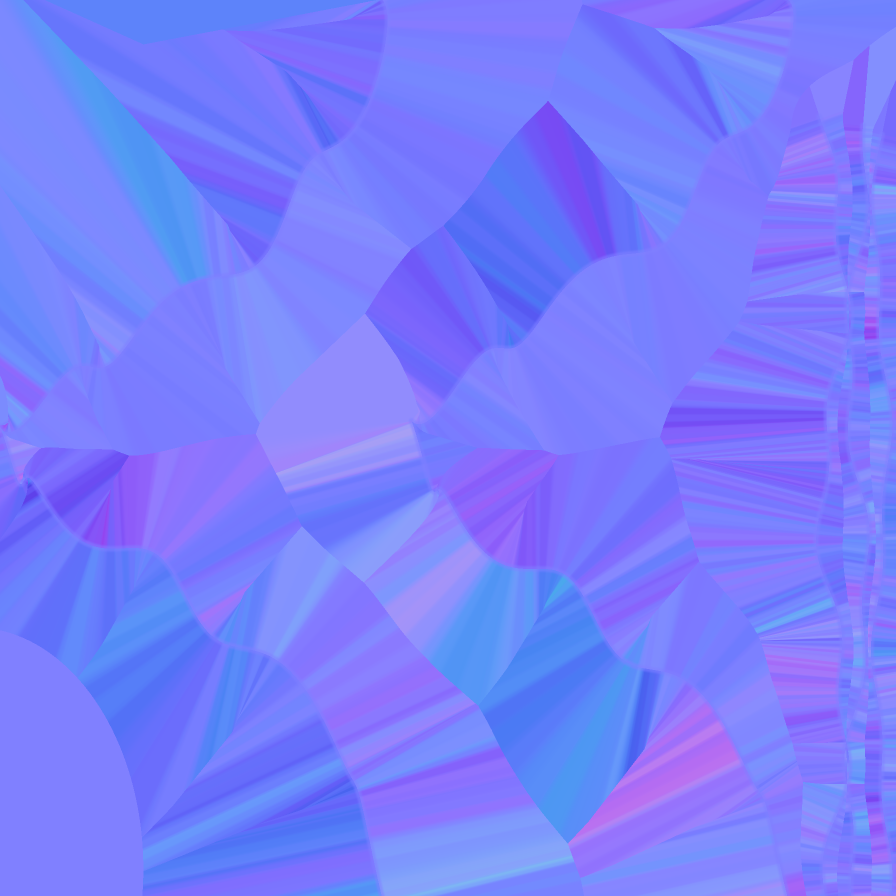
Give the GLSL for this texture map, as a WebGL 2 fragment shader.

```glsl
#version 300 es
precision highp float;
// Edge-padded normal map: wavy seams bleed their colours outward in streaks.
// Each point finds its nearest seam position; that position and the side of
// the seam pick a surface tilt, so fans and sharp ridges form by themselves.

uniform vec2 u_resolution;
out vec4 outColor;

const float TAU = 6.2831853;
const int SEAMS = 5;
const int STEPS = 40;
const float SEAM_END = 1.1;

vec2 hash2(vec2 p) {
    vec3 q = fract(p.xyx * vec3(0.1031, 0.1030, 0.0973));
    q += dot(q, q.yzx + 33.33);
    return fract((q.xx + q.yz) * q.zy);
}

// Broad C-shaped seam, running downward
vec2 bayCurve(float s, float centre, float reach, float sag) {
    float x = centre + reach * cos(TAU * s) + 0.010 * sin(38.0 * s);
    float y = 1.0 - s - sag * sin(TAU * s) + 0.016 * sin(55.0 * s);
    return vec2(x, y);
}

// Narrow upright seam
vec2 rippleCurve(float s, float centre, float sway, float phase) {
    float x = centre + sway * sin(13.0 * s + phase) + 0.5 * sway * sin(37.0 * s + 2.0 * phase);
    return vec2(x, 1.0 - s);
}

vec2 seamPoint(int seam, float s) {
    if (seam == 0) return bayCurve(s, 0.215, 0.212, 0.080);
    if (seam == 1) return bayCurve(s, 0.672, 0.208, 0.055);
    float strip = float(seam - 2);
    return rippleCurve(s, 0.930 + 0.027 * strip, 0.014 - 0.003 * strip, 2.1 * strip + 3.6);
}

float seamStart(int seam) {
    return seam < 2 ? -0.1 : 0.13 + 0.01 * float(seam - 2);
}

// Position along a segment, clamped to its ends
float projectOn(vec2 p, vec2 a, vec2 b) {
    vec2 ab = b - a;
    return clamp(dot(p - a, ab) / dot(ab, ab), 0.0, 1.0);
}

// Halve the bracket until the seam tangent is square to the ray toward p
float refine(vec2 p, int seam, float low, float high) {
    for (int i = 0; i < 10; i++) {
        float mid = 0.5 * (low + high);
        vec2 c = seamPoint(seam, mid);
        vec2 tangent = seamPoint(seam, mid + 0.001) - c;
        if (dot(p - c, tangent) > 0.0) low = mid; else high = mid;
    }
    return 0.5 * (low + high);
}

// Stepped random tilt with many weak and few strong values
vec2 band(float u, float seed, float softness) {
    float cell = floor(u);
    vec2 here = hash2(vec2(cell, seed)) * 2.0 - 1.0;
    vec2 next = hash2(vec2(cell + 1.0, seed)) * 2.0 - 1.0;
    vec2 h = mix(here, next, smoothstep(1.0 - softness, 1.0, u - cell));
    return h * abs(h);
}

float bump(float s, float centre, float width) {
    float d = (s - centre) / width;
    return exp(-d * d);
}

vec2 streakTilt(int seam, float s, float side) {
    float seed = 17.0 * float(seam) + 5.0 * side + 40.0;
    float density = seam < 2 ? 1.0 : 1.5;
    float contrast = 0.65 + 0.5 * hash2(vec2(floor(s * 9.0), seed + 3.0)).x;
    if (seam < 2 && side > 0.0) contrast *= mix(0.35, 1.0, smoothstep(0.42, 0.52, s));
    vec2 tilt = 0.22 * band(s * 13.0 * density, seed, 0.9)
              + 0.19 * band(s * 58.0 * density, seed + 1.0, 0.3)
              + 0.12 * band(s * 190.0 * density, seed + 2.0, 0.4);
    tilt *= contrast;
    // Regional leanings: blue, violet and rose
    if (seam == 0 && side < 0.0)
        tilt += vec2(-0.17, 0.02) * smoothstep(0.5, 0.62, s) + vec2(-0.09, -0.11) * bump(s, 0.12, 0.16);
    if (seam == 1 && side < 0.0)
        tilt += vec2(0.24, 0.09) * bump(s, 0.47, 0.07) + vec2(-0.14, -0.14) * bump(s, 0.31, 0.06)
              + vec2(-0.18, 0.03) * bump(s, 0.72, 0.07) + vec2(0.20, -0.04) * bump(s, 0.87, 0.05);
    if (seam < 2 && side > 0.0) tilt += vec2(0.02, -0.20) * bump(s, 0.67, 0.06);
    return tilt + vec2(-0.025, 0.0);
}

vec3 tiltColour(vec2 tilt) {
    float up = sqrt(max(0.0, 1.0 - dot(tilt, tilt)));
    return 0.5 + 0.5 * vec3(tilt, up);
}

vec3 paddedMap(vec2 p) {
    // Flat islands at the lower left and upper edge
    if (length((p - vec2(-0.03, 0.03)) / vec2(0.19, 0.27)) < 1.0) return tiltColour(vec2(0.0));
    if (p.y > max(1.0225 - 0.45 * p.x, 0.92 + 0.19 * p.x)) return tiltColour(vec2(-0.27, 0.03));

    float best = 1e9, s = 0.0, span = 0.0;
    int seam = 0;
    for (int k = 0; k < SEAMS; k++) {
        if ((k > 1 && p.x < 0.55) || (k == 0 && p.x > 0.85)) continue;
        float start = seamStart(k), stride = (SEAM_END - start) / float(STEPS);
        vec2 a = seamPoint(k, start);
        for (int i = 0; i < STEPS; i++) {
            vec2 b = seamPoint(k, start + stride * float(i + 1));
            float along = projectOn(p, a, b);
            vec2 gap = p - mix(a, b, along);
            float d = dot(gap, gap);
            if (d < best) { best = d; seam = k; s = start + stride * (float(i) + along); span = stride; }
            a = b;
        }
    }
    s = refine(p, seam, max(s - span, seamStart(seam)), min(s + span, SEAM_END));
    vec2 c = seamPoint(seam, s), ray = p - c;
    vec2 tangent = seamPoint(seam, s + 0.001) - c;
    float side = tangent.x * ray.y - tangent.y * ray.x < 0.0 ? -1.0 : 1.0;
    float seamFade = mix(0.45, 1.0, smoothstep(0.001, 0.005, length(ray)));
    return tiltColour(streakTilt(seam, s, side) * seamFade);
}

void main() {
    // Four samples per pixel smooth the ridges
    vec3 total = vec3(0.0);
    for (int i = 0; i < 4; i++) {
        vec2 offset = vec2(i & 1, i >> 1) * 0.5 - 0.25;
        total += paddedMap((gl_FragCoord.xy + offset) / u_resolution);
    }
    outColor = vec4(total * 0.25, 1.0);
}
```
